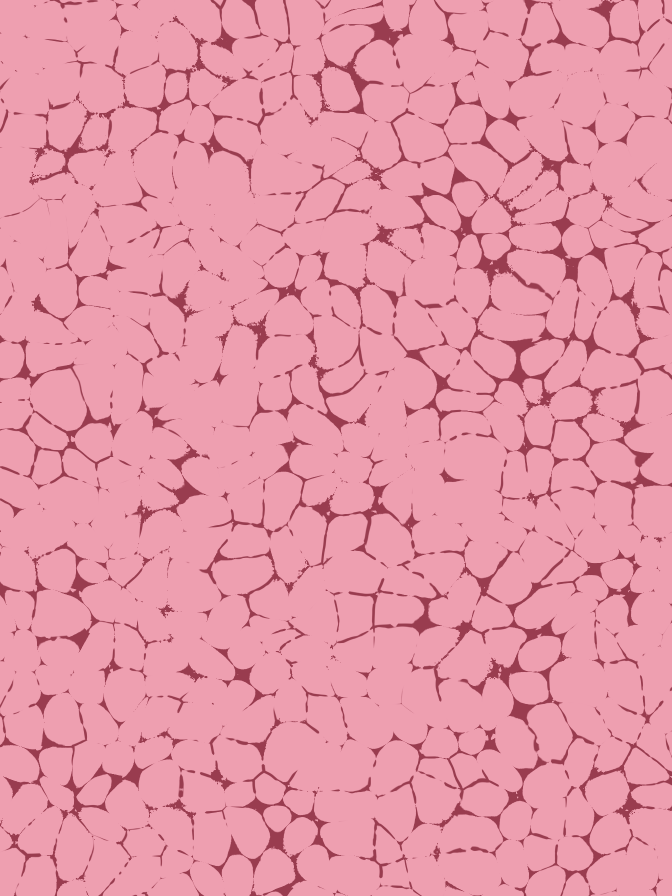
This texture is drawn by a Shadertoy shader. Its source:

```glsl
// Flat pink pebbles packed tightly, with dark rose showing through the gaps.
// A warped Voronoi packing gets rounded corners: each corner leaves a concave
// triangle of ink, joined by thin broken seams and roughened by dry grain.

#define PEBBLES_ACROSS 18.0
#define JITTER 0.80
#define WARP 0.42
#define ROUND_MIN 0.08
#define ROUND_MAX 0.63
#define SEAM_WIDTH 0.036
#define GRAIN_SCALE 17.0
#define DRY_STRENGTH 0.60
#define SAMPLES 2
#define PINK vec3(0.932, 0.622, 0.690)
#define ROSE vec3(0.600, 0.235, 0.310)

float hash12(vec2 p) {
    vec3 q = fract(vec3(p.xyx) * 0.1031);
    q += dot(q, q.yzx + 33.33);
    return fract((q.x + q.y) * q.z);
}

vec2 hash22(vec2 p) {
    vec3 q = fract(vec3(p.xyx) * vec3(0.1031, 0.1030, 0.0973));
    q += dot(q, q.yzx + 33.33);
    return fract((q.xx + q.yz) * q.zy);
}

float noise(vec2 p) {
    vec2 i = floor(p), f = fract(p);
    f = f * f * (3.0 - 2.0 * f);
    return mix(mix(hash12(i), hash12(i + vec2(1, 0)), f.x),
               mix(hash12(i + vec2(0, 1)), hash12(i + vec2(1, 1)), f.x), f.y);
}

vec2 pebbleCentre(vec2 cell) {
    return cell + 0.5 + JITTER * (hash22(cell + 57.0) - 0.5);
}

// x: distance to the nearest seam, y: corner gap field, positive inside a gap
vec2 packing(vec2 p, float rounding) {
    // Nearest pebble
    vec2 base = floor(p), home = base, centre = vec2(0);
    float nearest = 1e5;
    for (int j = -1; j <= 1; j++)
    for (int i = -1; i <= 1; i++) {
        vec2 cell = base + vec2(i, j);
        vec2 c = pebbleCentre(cell) - p;
        if (dot(c, c) < nearest) { nearest = dot(c, c); home = cell; centre = c; }
    }

    // Edges shared with its neighbours: normal in xy, distance in z
    vec3 edges[24];
    vec3 closest = vec3(0, 0, 1e5);
    int count = 0;
    for (int j = -2; j <= 2; j++)
    for (int i = -2; i <= 2; i++) {
        if (i == 0 && j == 0) continue;
        vec2 c = pebbleCentre(home + vec2(i, j)) - p;
        vec2 n = normalize(c - centre);
        vec3 edge = vec3(n, max(dot(0.5 * (c + centre), n), 0.0));
        if (edge.z < closest.z) closest = edge;
        edges[count++] = edge;
    }

    // Parabolic fillet between the closest edge and every other one
    float gap = -1e5;
    for (int k = 0; k < 24; k++) {
        float turn = dot(closest.xy, edges[k].xy);
        if (turn > 0.999) continue;
        float reach = rounding * min(1.0 - turn, 1.2);
        float s = sqrt(closest.z) + sqrt(edges[k].z);
        gap = max(gap, reach - s * s);
    }
    return vec2(closest.z, gap);
}

// Ink coverage at a point measured in pebble widths
float inkAt(vec2 p) {
    vec2 bend = vec2(noise(p * 0.65 + 11.3), noise(p * 0.65 + 47.9)) - 0.5;
    vec2 wobble = vec2(noise(p * 3.0 + 5.1), noise(p * 3.0 + 83.7)) - 0.5;
    vec2 q = p + 2.0 * WARP * bend + 0.07 * wobble;

    float size = smoothstep(0.15, 0.85, noise(p * 1.1 + 23.5));
    vec2 field = packing(q, mix(ROUND_MIN, ROUND_MAX, size));

    // Dry patches scatter grain in and around the gaps
    float grain = mix(noise(p * GRAIN_SCALE), noise(p * GRAIN_SCALE * 2.1 + 9.0), 0.5);
    float dry = smoothstep(0.54, 0.82, noise(p * 0.9 + 71.2));
    float gap = field.y + DRY_STRENGTH * dry * (grain - 0.58) + 0.06 * (grain - 0.5);
    float ink = smoothstep(-0.04, 0.04, gap);

    // Thin seams come and go along the pebble edges
    float presence = smoothstep(0.38, 0.72, noise(p * 1.3 + 131.0));
    float broken = smoothstep(0.25, 0.60, noise(p * 7.0 + 37.0));
    float width = SEAM_WIDTH * presence * broken;
    float seam = 1.0 - smoothstep(width - 0.012, width + 0.012, field.x);
    return max(ink, seam * smoothstep(0.0, 0.3, presence * broken));
}

void mainImage(out vec4 fragColor, in vec2 fragCoord) {
    float ink = 0.0;
    for (int j = 0; j < SAMPLES; j++)
    for (int i = 0; i < SAMPLES; i++) {
        vec2 offset = (vec2(i, j) + 0.5) / float(SAMPLES) - 0.5;
        ink += inkAt((fragCoord + offset) / iResolution.x * PEBBLES_ACROSS + 40.0);
    }
    ink /= float(SAMPLES * SAMPLES);
    fragColor = vec4(mix(PINK, ROSE, ink), 1.0);
}
```
